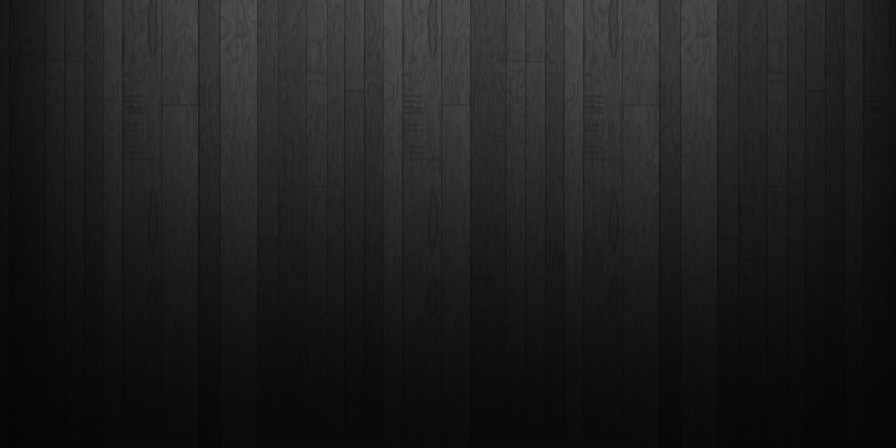
Give the GLSL for this texture, as a Shadertoy shader.

```glsl
// Dark vertical wood planks lit by a soft glow from the top centre.
#define UNITS 384.0        // layout units per canvas height
#define PERIOD 395.0       // width of the repeating plank group
#define GROUP_START 88.0   // left edge of a group
#define TWIN_SHIFT 240.0   // the first boards recur after this shift
#define AMBIENT 0.019
#define GLOW 0.262
#define GRAIN 0.15
#define RING_DENSITY 36.0
#define JOINT_DARK 0.36
#define SEAM_DARK 0.13
#define TONE_CONTRAST 0.85

const int BOARDS = 18;
const float EDGE[18] = float[18](0., 17., 50., 82., 100., 132., 150., 174., 192.,
    207., 224., 240., 257., 290., 315., 345., 362., 379.);
const float TONE[18] = float[18](1.1, 1.0, 1.05, .88, 1.1, .86, .83, .95, .92,
    .95, .88, 1.12, 1.05, 1.04, .84, .92, .94, .88);
// Height of each board end, measured down from the top
const float SEAM[18] = float[18](500., 137., 90., 310., 500., 205., 236., 160., 238.,
    78., 290., 500., 137., 90., 238., 52., 53., 270.);

float hash(vec2 p) {
    p = fract(p * vec2(0.1031, 0.1137));
    p += dot(p, p.yx + 33.33);
    return fract((p.x + p.y) * p.x * 7.31);
}

float noise(vec2 p) {
    vec2 i = floor(p), f = fract(p);
    f = f * f * (3.0 - 2.0 * f);
    return mix(mix(hash(i), hash(i + vec2(1, 0)), f.x),
               mix(hash(i + vec2(0, 1)), hash(i + vec2(1, 1)), f.x), f.y);
}

// Bump used to bend the growth rings around a knot
float knot(vec2 p, vec2 centre, vec2 size) {
    vec2 d = (p - centre) / size;
    return exp(-dot(d, d));
}

// Pointed figure with a thin dark rim
float teardrop(vec2 p, vec2 centre, float halfHeight) {
    float t = (p.y - centre.y) / halfHeight;
    float wobble = 1.6 * (noise(vec2(p.y * 0.12, centre.y)) - 0.5);
    float halfWidth = 4.6 * max(1.0 - t * t, 0.0) * (0.75 + 0.25 * t);
    float d = abs(p.x - centre.x - wobble) - halfWidth;
    float inside = 1.0 - smoothstep(-1.5, 1.0, d);
    float rim = 1.0 - smoothstep(0.2, 1.4, abs(d));
    return (0.08 * inside + 0.2 * rim) * (1.0 - smoothstep(0.75, 1.0, abs(t)));
}

// Short horizontal bars across one board
float rungs(vec2 p) {
    float across = smoothstep(17., 20., p.x) - smoothstep(32., 37., p.x);
    float down = smoothstep(79., 82., p.y) - smoothstep(96., 98., p.y)
        + 0.6 * (smoothstep(101., 103., p.y) - smoothstep(114., 116., p.y))
        + 0.6 * (smoothstep(121., 123., p.y) - smoothstep(134., 137., p.y));
    float bend = 2.0 * noise(p * vec2(0.2, 0.1));
    return across * down * (0.5 + 0.5 * sin(p.y * 1.3 + bend));
}

// Thin broken ring lines over fine pores
float woodGrain(vec2 p, float seed) {
    vec2 offset = vec2(seed * 17.3, seed * 41.7);
    float warp = noise(p * vec2(0.09, 0.016) + offset)
        + 0.35 * noise(p * vec2(0.2, 0.06) + offset.yx);
    warp += 0.5 * knot(p, vec2(392., 97.), vec2(6., 12.));
    warp += 0.45 * knot(p, vec2(139., 130.), vec2(6., 18.));
    float rings = 0.4 - pow(0.5 + 0.5 * sin(warp * RING_DENSITY), 2.5);
    float patchy = 0.3 + 0.9 * noise(p * vec2(0.07, 0.03) + offset + 7.0);
    float streaks = noise(p * vec2(0.6, 0.05) + offset) - 0.5;
    float pores = noise(p * vec2(0.75, 0.24) + offset.yx) - 0.5;
    return 0.85 * rings * patchy + 0.6 * streaks + 0.8 * pores;
}

// Relative brightness of the planks; p.y runs downward from the top
float planks(vec2 p) {
    float group = floor((p.x - GROUP_START) / PERIOD);
    float u = p.x - GROUP_START - group * PERIOD;
    int board = 0;
    for (int i = 1; i < BOARDS; i++) if (u >= EDGE[i]) board = i;
    float left = EDGE[board];
    float right = board == BOARDS - 1 ? PERIOD : EDGE[board + 1];
    bool twin = board >= 11 && board <= 13;
    float id = float(twin ? board - 11 : board);

    // Board tone, changing at its end seam
    float seamY = SEAM[board] - (board == 6 ? 13.0 * group : 0.0);
    float below = smoothstep(-0.8, 0.8, p.y - seamY);
    float tone = 1.0 + TONE_CONTRAST * (TONE[board] - 1.0);
    tone += below * (hash(vec2(id + 3.0, 9.0)) - 0.5) * 0.12;
    tone *= 0.97 + 0.06 * (u - left) / (right - left);

    // Grain and figures, shared by the twin boards
    vec2 q = vec2(twin ? u - TWIN_SHIFT : u, p.y);
    tone *= 1.0 + GRAIN * woodGrain(q, id + 1.0);
    float figures = teardrop(q, vec2(43., 18.), 36.)
        + teardrop(q, vec2(43., 188.), 30.)
        + 0.8 * teardrop(q, vec2(43., 255.), 20.);
    tone *= 1.0 - figures - 0.18 * rungs(q);

    // Narrow joints of varied depth and faint end seams
    float joint = 1.0 - smoothstep(0.3, 1.7, u - left);
    float end = 1.0 - smoothstep(0.3, 1.5, abs(p.y - seamY));
    float depth = JOINT_DARK * (0.4 + 0.6 * hash(vec2(id, 5.0)));
    return tone * (1.0 - max(depth * joint, SEAM_DARK * end));
}

void mainImage(out vec4 fragColor, in vec2 fragCoord) {
    vec2 uv = fragCoord / iResolution.xy;
    vec2 p = vec2(fragCoord.x, iResolution.y - fragCoord.y) / iResolution.y * UNITS;
    float side = abs(uv.x * 2.0 - 1.0);
    float fall = 1.0 - smoothstep(-0.25, 1.04, 1.0 - uv.y);
    float light = AMBIENT + (AMBIENT + GLOW * fall) * (1.0 - 0.74 * pow(side, 3.4));
    fragColor = vec4(vec3(light * planks(p)), 1.0);
}
```
